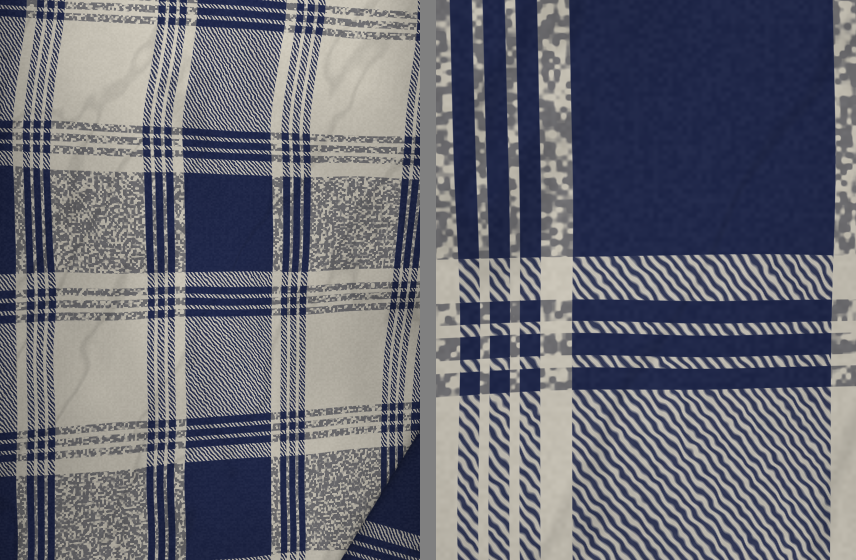
Left, the full canvas; right, a detail of the centre.
Write a Shadertoy shader that draws this pattern.

```glsl
const vec3 CREAM = vec3(0.775, 0.755, 0.705);
const vec3 NAVY = vec3(0.125, 0.155, 0.285);
const vec3 GREY = vec3(0.385, 0.385, 0.405);

// Lengths are fractions of the canvas width, with y pointing down
const vec2 REPEAT = vec2(0.620, 0.686);
const vec2 BAND_CENTER = vec2(0.540, 0.530);
const vec2 BAND_HALF = vec2(0.106, 0.117);
const vec2 TRIPLE_OFFSET = vec2(0.165, 0.188);
const vec2 STRIPE_PITCH = vec2(0.0250, 0.0270);
const vec2 STRIPE_HALF = vec2(0.0084, 0.0087);
const float TWILL_PITCH = 0.0092;
const float TWILL_SLOPE = 0.8;
const float SPECKLE_SIZE = 0.0046;
const vec2 FOLD_POINT = vec2(1.0, 1.024);
const vec2 FOLD_NORMAL = vec2(0.854, 0.520);
const vec2 FLAP_CENTER = vec2(0.95, 1.14);
const float FLAP_ANGLE = 0.28;

float hash(vec2 p) {
    return fract(sin(dot(p, vec2(127.1, 311.7))) * 43758.5453);
}

float noise(vec2 p) {
    vec2 i = floor(p), f = fract(p);
    f = f * f * (3.0 - 2.0 * f);
    float top = mix(hash(i), hash(i + vec2(1, 0)), f.x);
    float bottom = mix(hash(i + vec2(0, 1)), hash(i + vec2(1, 1)), f.x);
    return mix(top, bottom, f.y);
}

float fbm(vec2 p) {
    float sum = 0.0, gain = 0.5;
    for (int i = 0; i < 4; i++) {
        sum += gain * noise(p);
        p = p * 2.03 + 17.0;
        gain *= 0.5;
    }
    return sum;
}

// Dyed thread coverage on both axes: one broad band between two triple stripes
vec2 threadCoverage(vec2 p, float aa) {
    vec2 d = abs(mod(p - BAND_CENTER + 0.5 * REPEAT, REPEAT) - 0.5 * REPEAT);
    vec2 t = d - TRIPLE_OFFSET;
    vec2 nearest = clamp(round(t / STRIPE_PITCH), -1.0, 1.0) * STRIPE_PITCH;
    vec2 edge = min(d - BAND_HALF, abs(t - nearest) - STRIPE_HALF);
    return 1.0 - smoothstep(-aa, aa, edge);
}

// Slack in the cloth bends the columns and tilts the rows
vec2 drape(vec2 p) {
    float right = max(p.x - 0.5, 0.0);
    float dx = 0.034 * (1.0 - smoothstep(0.0, 0.33, p.y));
    dx -= 0.32 * right * right * smoothstep(0.3, 1.05, p.y);
    dx += 0.014 * (1.0 - p.x) * smoothstep(0.3, 0.7, p.y);
    float tilt = mix(0.06, -0.08, smoothstep(0.1, 1.15, p.y));
    vec2 ripple = vec2(noise(p * 7.0), noise(p * 7.0 + 40.0)) - 0.5;
    return p - vec2(dx, tilt * (p.x - 0.5)) + 0.009 * ripple;
}

vec3 weave(vec2 p, float aa) {
    vec2 dyed = threadCoverage(p, aa);
    // Diagonal twill, broken up by noise
    float phase = (p.x - TWILL_SLOPE * p.y) / TWILL_PITCH;
    phase += 0.45 * noise(p / (1.6 * SPECKLE_SIZE));
    float twill = 0.53 + 0.47 * clamp(1.5 * sin(6.28318 * phase), -1.0, 1.0);
    float speckle = smoothstep(0.22, 0.62, noise(p / SPECKLE_SIZE));
    vec3 weftOnly = mix(CREAM, GREY, 0.88 * speckle);
    vec3 warpOnly = mix(CREAM, NAVY, 0.9 * twill);
    return mix(mix(CREAM, weftOnly, dyed.y), mix(warpOnly, NAVY, dyed.y), dyed.x);
}

// Soft folds, narrow creases and fading light
float shading(vec2 p) {
    float light = mix(1.05, 0.92, smoothstep(0.0, 1.3, p.y));
    light *= 1.0 - 0.22 * pow(abs(p.x - 0.52) * 1.9, 3.0);
    light += 0.26 * (fbm(p * vec2(4.0, 2.6) + 3.0) - 0.47);
    vec2 slanted = vec2(p.x + 0.55 * p.y, p.y - 0.55 * p.x);
    float ridge = abs(fbm(slanted * vec2(5.0, 2.2) + 9.0) - 0.48);
    return light - 0.07 * (1.0 - smoothstep(0.0, 0.035, ridge));
}

void mainImage(out vec4 fragColor, in vec2 fragCoord) {
    vec2 p = vec2(fragCoord.x, iResolution.y - fragCoord.y) / iResolution.x;
    float aa = 0.8 / iResolution.x;

    // Main cloth, then the turned corner lying over it
    vec3 color = weave(drape(p), aa);
    float foldDist = dot(p - FOLD_POINT, FOLD_NORMAL);
    float c = cos(FLAP_ANGLE), s = sin(FLAP_ANGLE);
    vec2 flap = mat2(c, -s, s, c) * (p - FLAP_CENTER) + BAND_CENTER;
    float onFlap = smoothstep(-aa, aa, foldDist);
    color = mix(color, weave(flap, aa) * 0.93, onFlap);
    color *= 1.0 - 0.28 * exp(-abs(foldDist) / 0.012);

    color *= shading(p);
    color += 0.035 * (noise(p * 260.0) - 0.5);
    fragColor = vec4(clamp(color, 0.0, 1.0), 1.0);
}
```
